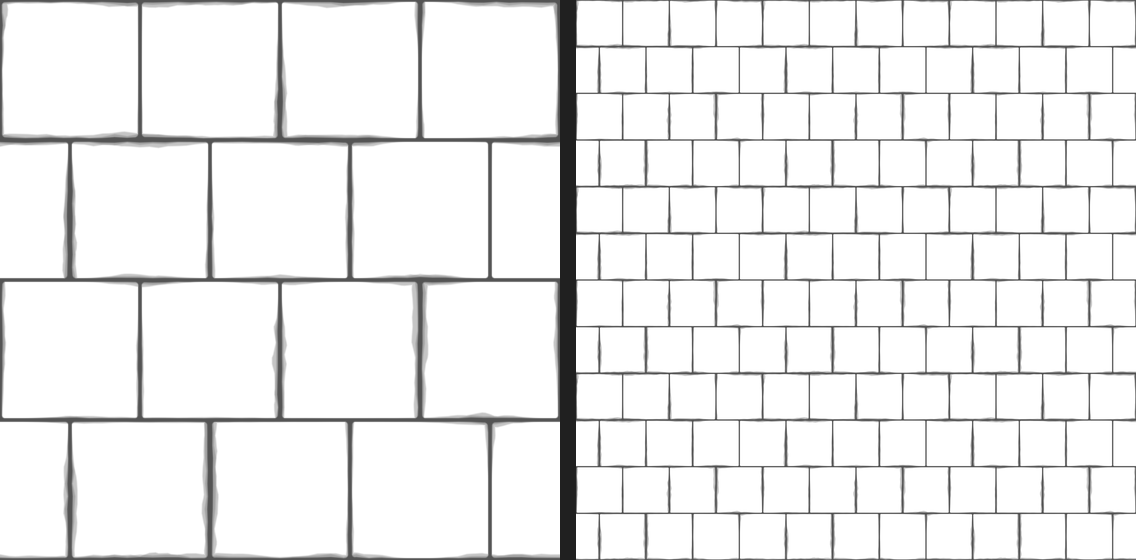
Left: one tile. Right: repeated 3 by 3.
A three.js fragment shader for this pattern:

```glsl
// White square tiles in a four by four running bond with thin dark joints.
// Each joint swells and frays into grey chipped bands; their outlines are
// straight-segment noise along the joint that wraps around the canvas.
varying vec2 vUv;

float hash(vec2 p) {
  return fract(sin(dot(p, vec2(12.99, 78.23))) * 4375.85);
}

// Angular 1D noise with n knots around the canvas
float jagged(float t, float n, float seed) {
  float i = floor(t * n);
  return mix(hash(vec2(mod(i, n), seed)), hash(vec2(mod(i + 1.0, n), seed)), fract(t * n));
}

// Wear of one joint side: x = core swelling, y = inner band, z = outer band
vec3 jointWear(float t, float joint, float side) {
  float amount = smoothstep(0.2, 0.95, jagged(t, 8.0, joint));
  float seed = joint + 40.0 * side;
  float chips = 0.65 * jagged(t, 36.0, seed + 100.0) + 0.35 * jagged(t, 60.0, seed + 200.0);
  float nicks = jagged(t, 44.0, seed + 300.0);
  return vec3(0.0025 * amount * nicks,
              0.003 + 0.009 * amount * (0.2 + 0.8 * nicks),
              0.0035 + 0.0135 * amount * (0.25 + 0.75 * chips));
}

// Soft band reaching out to the given width
float band(float d, float width) {
  return 1.0 - smoothstep(width - 0.0025, width + 0.0015, d);
}

float fray(float d, vec3 wear) {
  return 1.0 - (1.0 - 0.34 * band(d, wear.z)) * (1.0 - 0.3 * band(d, wear.y));
}

void main() {
  // Running bond: even rows shift by half a tile
  vec2 p = vUv * 4.0;
  float row = floor(mod(p.y, 4.0));
  p.x += 0.5 * (1.0 - mod(row, 2.0));

  // Nearest upright and level joints
  vec2 nearest = floor(p + 0.5);
  vec2 side = step(nearest, p);
  vec2 d = abs(p - nearest) / 4.0;
  vec2 joint = mod(nearest, 4.0);
  vec3 upright = jointWear(vUv.y, joint.x * 4.0 + row + 1.0, side.x);
  vec3 level = jointWear(vUv.x, joint.y + 21.0, side.y);

  // Dark core with rounded tile corners
  float radius = 0.009;
  vec2 swollen = d - vec2(upright.x, level.x);
  float edge = radius - length(max(radius - swollen, 0.0));
  float core = 1.0 - smoothstep(0.0013, 0.0048, edge);

  float worn = max(fray(d.x, upright), fray(d.y, level));
  float ink = 1.0 - (1.0 - core) * (1.0 - worn);
  gl_FragColor = vec4(vec3(1.0 - 0.67 * ink), 1.0);
}
```
